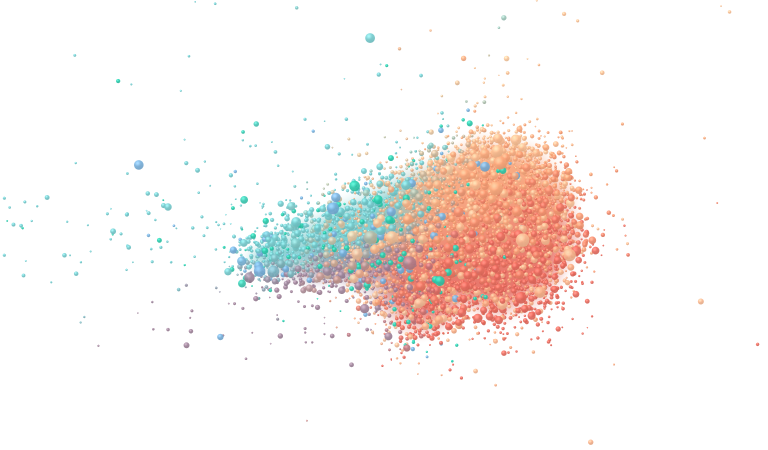
This background is drawn by a Shadertoy shader. Its source:

```glsl
#define LAYERS 10
#define FINE_CELL 0.0115
#define CELL_GROWTH 1.15
#define TAIL vec2(0.58, 0.43)
#define HEAD vec2(1.085, 0.495)
#define BELLY vec2(0.94, 0.385)
#define TAIL_RADIUS 0.035
#define HEAD_RADIUS 0.205
#define BELLY_RADIUS 0.125
#define EDGE_RIPPLE 0.022
#define HALO_WIDTH 0.027
#define STRAY_CHANCE 0.03

const vec3 PEACH = vec3(0.98, 0.79, 0.62);
const vec3 ORANGE = vec3(0.97, 0.63, 0.46);
const vec3 CORAL = vec3(0.90, 0.41, 0.36);
const vec3 MAUVE = vec3(0.62, 0.51, 0.60);
const vec3 AQUA = vec3(0.45, 0.79, 0.80);
const vec3 JADE = vec3(0.16, 0.79, 0.67);
const vec3 SKY = vec3(0.46, 0.68, 0.85);

vec3 hash3(vec2 p) {
    vec3 q = fract(p.xyx * vec3(0.1031, 0.1030, 0.0973));
    q += dot(q, q.yxz + 33.33);
    return fract((q.xxy + q.yzz) * q.zyx);
}

float cornerSlope(vec2 corner, vec2 offset) {
    return dot(hash3(corner + 71.0).xy * 2.0 - 1.0, offset);
}

float gradientNoise(vec2 p) {
    vec2 i = floor(p), f = fract(p);
    vec2 u = f * f * (3.0 - 2.0 * f);
    vec2 e = vec2(1.0, 0.0);
    float low = mix(cornerSlope(i, f), cornerSlope(i + e, f - e), u.x);
    float high = mix(cornerSlope(i + e.yx, f - e.yx), cornerSlope(i + 1.0, f - 1.0), u.x);
    return mix(low, high, u.y);
}

// Signed distance to the comet-shaped cloud, with a rippled rim
float cloudDistance(vec2 p) {
    vec2 axis = HEAD - TAIL;
    float h = clamp(dot(p - TAIL, axis) / dot(axis, axis), 0.0, 1.0);
    float body = length(p - TAIL - axis * h) - mix(TAIL_RADIUS, HEAD_RADIUS, h);
    float belly = length(p - BELLY) - BELLY_RADIUS;
    return min(body, belly) + EDGE_RIPPLE * gradientNoise(p * 14.0);
}

// Chance that a bead sits at p; coarse runs from 0 (fine) to 1 (large)
float beadChance(vec2 p, float d, float coarse) {
    float inside = mix(0.85, 0.24, coarse) * smoothstep(0.01, -0.025, d);
    float halo = mix(0.5, 0.10, coarse) * exp(-max(d, 0.0) / HALO_WIDTH);
    float bounds = smoothstep(1.34, 1.26, p.x) * smoothstep(0.14, 0.24, p.y);
    float stray = STRAY_CHANCE * exp(-max(d, 0.0) / 0.15) * bounds;
    float drift = (p.y - 0.5) / 0.07;
    float trail = STRAY_CHANCE * smoothstep(0.7, 0.5, p.x) * exp(-drift * drift);
    return max(inside, halo) + stray + trail;
}

// Cool tail, mauve underside, coral belly and peach crown
vec3 cloudColor(vec2 p, float jitter) {
    float split = p.x - 0.3 * (p.y - 0.45) + 0.22 * jitter;
    float warmth = smoothstep(0.80, 0.96, split);
    float lift = p.y - 0.22 * (p.x - 0.67) + 0.07 * jitter;
    vec3 cool = mix(MAUVE, AQUA, smoothstep(0.37, 0.45, lift));
    float crown = p.y - 0.25 * (p.x - 1.0) + 0.2 * jitter;
    vec3 warm = mix(CORAL, ORANGE, smoothstep(0.34, 0.60, crown));
    warm = mix(warm, PEACH, 0.75 * smoothstep(0.58, 0.75, crown));
    return mix(cool, warm, warmth);
}

vec3 beadColor(vec2 p, vec3 rnd, float coarse) {
    vec3 color = cloudColor(p, rnd.x - 0.5);
    float core = smoothstep(0.62, 0.8, p.x);
    float pale = step(0.72, rnd.y) * core;
    color = mix(color, mix(ORANGE, PEACH, rnd.z), 0.85 * pale);
    float accent = step(rnd.y, mix(0.05, 0.20, coarse) * smoothstep(1.25, 0.85, p.x));
    float tail = step(rnd.y, 0.45 * coarse) * smoothstep(0.65, 0.5, p.x);
    return mix(color, mix(JADE, SKY, step(0.72, rnd.z)), max(accent, tail));
}

void mainImage(out vec4 fragColor, in vec2 fragCoord) {
    vec2 p = fragCoord / iResolution.y;
    float pixel = 1.0 / iResolution.y;

    // Soft body behind the beads
    float depth = cloudDistance(p);
    float haze = 0.9 * smoothstep(0.02, -0.07, depth);
    vec3 color = mix(vec3(1.0), cloudColor(p, 0.0), haze);

    // Layers of shaded beads, from fine to large
    float cell = FINE_CELL;
    for (int layer = 0; layer < LAYERS; layer++) {
        float coarse = float(layer) / float(LAYERS - 1);
        vec2 home = floor(p / cell);
        for (int k = 0; k < 9; k++) {
            vec2 id = home + vec2(k % 3 - 1, k / 3 - 1);
            vec2 seed = id + 57.0 * float(layer) + 113.0;
            vec3 rnd = hash3(seed);
            vec3 tint = hash3(seed + 419.0);
            vec2 center = (id + 0.5 + 0.55 * (rnd.xy - 0.5)) * cell;
            float d = cloudDistance(center);
            if (rnd.z > beadChance(center, d, coarse)) continue;
            float radius = cell * mix(0.17, 0.38, tint.x);
            radius *= mix(1.0, 0.7, smoothstep(0.0, 0.06, d));
            vec2 local = (p - center) / radius;
            float cover = clamp(0.5 + (1.0 - length(local)) * radius / pixel, 0.0, 1.0);
            float light = dot(local, vec2(-0.35, 0.75));
            vec3 shade = beadColor(center, tint.yzx, coarse) * (0.98 + 0.09 * light);
            shade += 0.16 * smoothstep(0.8, 0.0, length(local - vec2(-0.25, 0.35)));
            color = mix(color, min(shade, 1.0), 0.9 * cover);
        }
        cell *= CELL_GROWTH;
    }
    fragColor = vec4(color, 1.0);
}
```
